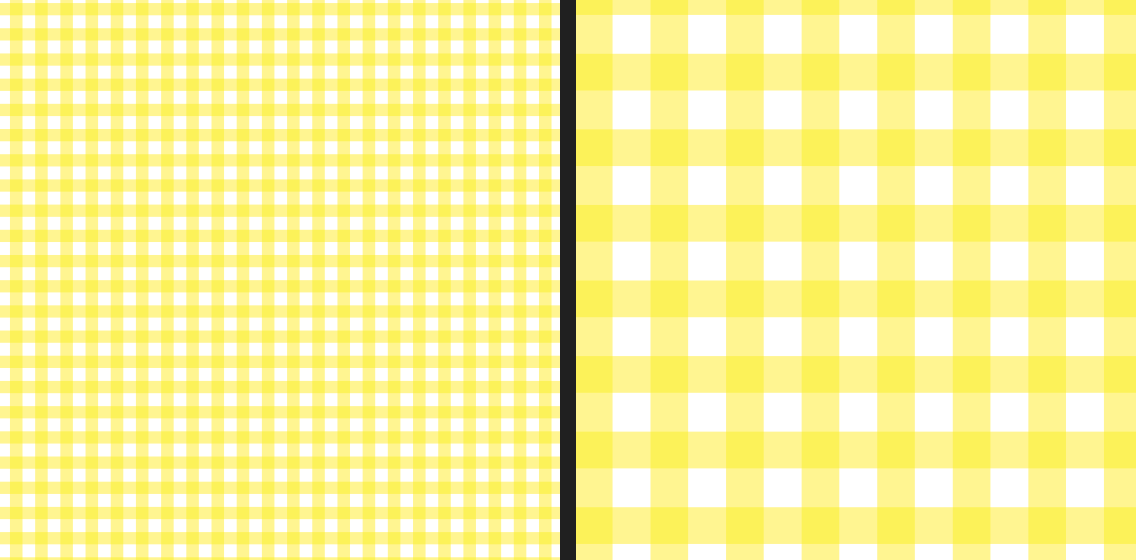
Left: the whole. Right: its middle third, enlarged.
A WebGL 1 fragment shader for this pattern:

```glsl
precision highp float;

uniform vec2 u_resolution;

const float REPEATS = 22.23;                          // checks across and down the canvas
const vec2 FIRST_CENTRE = vec2(0.0290, 0.0164);       // first stripe centres, from left and top
const vec2 STRIPE_WIDTH = vec2(0.498, 0.486);         // share of one repeat: upright, level
const vec3 CLOTH = vec3(1.0, 1.0, 1.0);
const vec3 SINGLE_STRIPE = vec3(1.0, 0.96, 0.57);
const vec3 CROSSING = vec3(0.99, 0.95, 0.35);

// Coverage of the upright (x) and level (y) stripes, smoothed over one pixel.
vec2 stripeCoverage(vec2 position, vec2 pixel) {
  vec2 fromCentre = abs(fract((position - FIRST_CENTRE) * REPEATS + 0.5) - 0.5);
  vec2 inside = 0.5 * STRIPE_WIDTH - fromCentre;
  return clamp(inside / (pixel * REPEATS) + 0.5, 0.0, 1.0);
}

void main() {
  vec2 uv = gl_FragCoord.xy / u_resolution;
  vec2 fromTopLeft = vec2(uv.x, 1.0 - uv.y);
  vec2 stripes = stripeCoverage(fromTopLeft, 1.0 / u_resolution);

  // Blend the translucent stripes so that they deepen where they cross.
  vec3 betweenLevels = mix(CLOTH, SINGLE_STRIPE, stripes.x);
  vec3 alongLevel = mix(SINGLE_STRIPE, CROSSING, stripes.x);
  gl_FragColor = vec4(mix(betweenLevels, alongLevel, stripes.y), 1.0);
}
```
